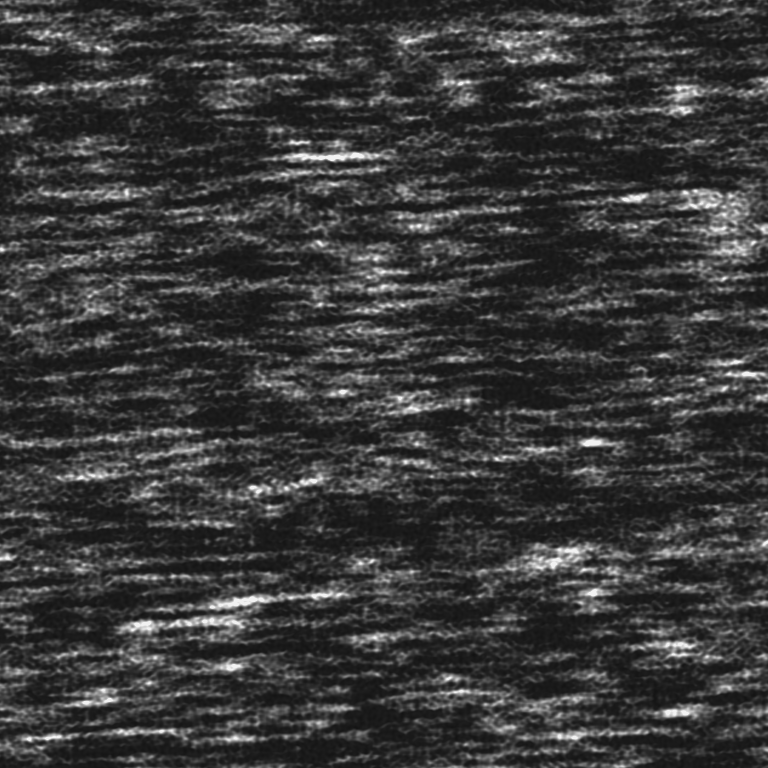
Reproduce this texture procedurally as a WebGL 1 fragment shader.

```glsl
precision highp float;
// Dark grey fibrous surface with pale, broken streaks that rise slightly to the right.
// Stretched gradient noise layers (patches, streaks, flecks, grain) are summed into
// a roughly normal height, then squared above a dark floor to give rare highlights.

uniform vec2 u_resolution;

// Sine-free hash: two values in -1..1 for each lattice point
vec2 hash2(vec2 p) {
  vec3 q = fract(p.xyx * vec3(0.1031, 0.1030, 0.0973));
  q += dot(q, q.yzx + 33.33);
  return fract((q.xx + q.yz) * q.zy) * 2.0 - 1.0;
}

// Gradient noise scaled to about unit variance
float noise(vec2 p) {
  vec2 cell = floor(p);
  vec2 f = p - cell;
  vec2 w = f * f * (3.0 - 2.0 * f);
  vec2 e = vec2(1.0, 0.0);
  float low = mix(dot(hash2(cell), f),
                  dot(hash2(cell + e), f - e), w.x);
  float high = mix(dot(hash2(cell + e.yx), f - e.yx),
                   dot(hash2(cell + e.xx), f - e.xx), w.x);
  return 5.8 * mix(low, high, w.y);
}

// Noise stretched along a line of the given slope
float streaks(vec2 p, float slope, vec2 frequency, float seed) {
  return noise(vec2(p.x, p.y - slope * p.x) * frequency + seed);
}

void main() {
  vec2 uv = gl_FragCoord.xy / u_resolution.y;

  // Gentle bending keeps the streaks from running ruler-straight
  vec2 p = uv;
  p.y += 0.0018 * noise(uv * vec2(4.0, 7.0) + 71.3);

  // Broad light and dark patches
  float height = 0.36 * streaks(p, 0.05, vec2(4.0, 13.0), 17.7);
  height += 0.32 * streaks(p, 0.04, vec2(11.0, 30.0), 43.1);

  // Long slanted fibres, then shorter and flatter flecks
  height += 0.48 * streaks(p, 0.065, vec2(5.0, 84.0), 91.9);
  height += 0.50 * streaks(p, 0.045, vec2(17.0, 88.0), 133.4);
  height += 0.36 * streaks(p, 0.020, vec2(36.0, 112.0), 211.6);

  // Fine grain that breaks up every streak
  height += 0.40 * streaks(p, 0.03, vec2(135.0, 185.0), 307.2);

  float lift = max(0.0, 0.285 + 0.21 * height);
  float grey = 0.10 + lift * lift;

  // Faint speckle left in the darkest areas
  grey += 0.008 * noise(uv * 170.0 + 401.5);

  gl_FragColor = vec4(vec3(clamp(grey, 0.0, 0.95)), 1.0);
}
```
